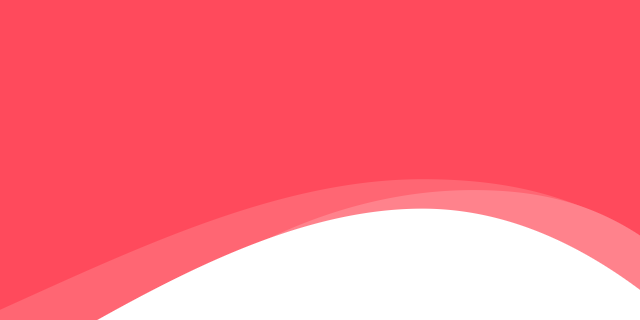
Give the GLSL for this background, as a Shadertoy shader.

```glsl
// Coral backdrop with two translucent-looking swells above a white hill.

// Height of a hill around its crest; each side falls as d^2 * (bend.x + bend.y * d).
float hillHeight(float x, vec2 crest, vec2 leftBend, vec2 rightBend) {
    float d = abs(x - crest.x);
    vec2 bend = x < crest.x ? leftBend : rightBend;
    return crest.y - d * d * (bend.x + bend.y * d);
}

// Antialiased coverage of the area below a height.
float below(float height, float y) {
    float gap = height - y;
    float pixel = length(vec2(dFdx(gap), dFdy(gap)));
    return clamp(gap / pixel + 0.5, 0.0, 1.0);
}

void mainImage(out vec4 fragColor, in vec2 fragCoord) {
    // Canvas height is one unit
    vec2 p = fragCoord / iResolution.y;

    // Hills from back to front
    float backHill = hillHeight(p.x, vec2(1.320, 0.440), vec2(0.361, -0.096), vec2(0.230, 0.236));
    float middleHill = hillHeight(p.x, vec2(1.479, 0.406), vec2(0.369, 0.0), vec2(0.307, 0.413));
    float frontHill = hillHeight(p.x, vec2(1.320, 0.348), vec2(0.461, -0.122), vec2(0.549, 0.0));

    // Layered flat colours
    vec3 color = vec3(1.0, 0.29, 0.36);
    color = mix(color, vec3(1.0, 0.40, 0.45), below(backHill, p.y));
    color = mix(color, vec3(1.0, 0.51, 0.55), below(middleHill, p.y));
    color = mix(color, vec3(1.0), below(frontHill, p.y));

    fragColor = vec4(color, 1.0);
}
```
